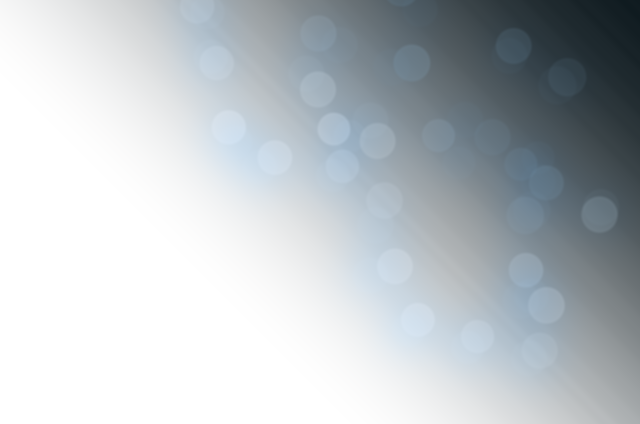
This background is drawn by a Shadertoy shader. Its source:

```glsl
float hash(float n) {
    return fract(sin(n * 127.1) * 43758.5453);
}

float noise(float x) {
    float cell = floor(x);
    return mix(hash(cell), hash(cell + 1.0), smoothstep(0.0, 1.0, x - cell));
}

// Lays one translucent disc with a wide, faint halo over the base colour
vec3 addDisc(vec3 base, vec2 p, vec2 center, float radius, vec3 tint, float opacity) {
    float dist = length(p - center);
    float edge = 0.003 + 0.7 / iResolution.y;
    float disc = 1.0 - smoothstep(radius - edge, radius + edge, dist);
    float rim = disc * smoothstep(radius * 0.75, radius, dist);
    float halo = exp(-dist * dist / (radius * radius * 4.0));
    vec3 steel = base * vec3(0.93, 0.99, 1.04);
    base = mix(base, steel, 0.5 * halo);
    return mix(base, tint, opacity * (disc + 0.12 * rim));
}

// A chain of discs that winds along the diagonal.
// along: start and step; across: mean, drift, swing; wave: frequency, phase
vec3 addChain(vec3 base, vec2 p, int count, vec2 along, vec3 across, vec2 wave) {
    for (int i = 0; i < count; i++) {
        float k = float(i);
        float seed = k + 31.0 * along.x;
        float swing = cos(wave.x * k + wave.y);
        float s = along.x + along.y * k;
        float d = across.x + across.y * k + across.z * swing;
        vec2 center = vec2(s + d, 2.0 - s + d) * 0.5;

        // Pale discs in the light, steel blue ones in the dark
        vec3 tint = mix(vec3(0.92, 0.94, 0.97), vec3(0.40, 0.51, 0.58), smoothstep(0.3, 1.0, d));
        tint = mix(tint, vec3(0.85, 0.87, 0.87), 0.5 * step(0.65, hash(seed + 5.0)));
        float opacity = mix(0.32, 0.16, 0.5 + 0.5 * swing) * mix(0.7, 1.1, hash(seed));
        float radius = mix(0.038, 0.045, hash(seed + 9.0));
        base = addDisc(base, p, center, radius, tint, opacity);

        // Dim companion close by
        vec2 offset = 0.13 * (vec2(hash(seed + 2.0), hash(seed + 3.0)) - 0.5);
        base = addDisc(base, p, center + offset, radius, tint * vec3(0.92, 0.98, 1.02), 0.06);
    }
    return base;
}

void mainImage(out vec4 fragColor, in vec2 fragCoord) {
    vec2 p = fragCoord / iResolution.y;

    // Diagonal fade from white to near black
    float diagonal = p.x + p.y - 1.0;
    float shade = smoothstep(-0.22, 1.6, diagonal);
    vec3 color = mix(vec3(1.0), vec3(0.05, 0.095, 0.115), shade);

    // Faint streaks parallel to the fade
    color += 0.012 * (noise(diagonal * 45.0) - 0.5) * smoothstep(0.0, 0.3, shade);

    // Three winding chains, from light to dark
    color = addChain(color, p, 10, vec2(0.48, 0.18), vec3(0.34, 0.0, 0.11), vec2(1.366, 0.0));
    color = addChain(color, p, 10, vec2(0.83, 0.131), vec3(0.625, 0.012, 0.166), vec2(0.92, -5.0));
    color = addChain(color, p, 6, vec2(0.92, 0.2), vec3(1.006, 0.0, 0.195), vec2(1.745, -4.54));

    fragColor = vec4(clamp(color, 0.0, 1.0), 1.0);
}
```
